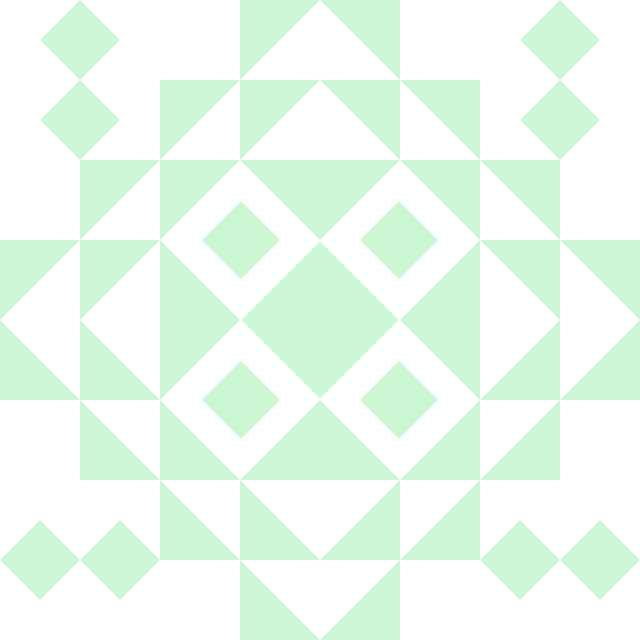
Write a Shadertoy shader that draws this pattern.

```glsl
// Draws a pale green quilt block of triangles and diamonds on white.

// Signed distance to a diamond, positive inside.
float diamond(vec2 p, float radius) {
    return (radius - abs(p.x) - abs(p.y)) * 0.7071;
}

// Outer-corner triangle of each unit cell along the two diagonal bands.
float bandTriangles(vec2 a) {
    vec2 cell = floor(a), f = fract(a);
    float band = cell.x + cell.y;
    if (band < 2.0 || band > 3.0) return -1.0;
    return min((f.x + f.y - 1.0) * 0.7071, min(1.0 - f.x, 1.0 - f.y));
}

// Four triangles pointing at the centre.
float innerTriangles(vec2 a) {
    return min((abs(a.x - a.y) - 1.0) * 0.7071, 2.0 - max(a.x, a.y));
}

// Diamond pairs: stacked in the upper corners, side by side in the lower ones.
float cornerDiamonds(vec2 p) {
    vec2 c = p.y > 0.0 ? abs(p) : abs(p.yx);
    if (c.y < 2.0) return -1.0;
    return diamond(vec2(c.x - 3.0, fract(c.y) - 0.5), 0.5);
}

void mainImage(out vec4 fragColor, in vec2 fragCoord) {
    // Eight cells across, centred, folded into one quadrant.
    vec2 p = fragCoord / iResolution.xy * 8.0 - 4.0;
    vec2 a = abs(p);
    float pixel = 8.0 / min(iResolution.x, iResolution.y);

    // Union of all green patches.
    float d = max(bandTriangles(a), innerTriangles(a));
    d = max(d, cornerDiamonds(p));
    d = max(d, diamond(p, 0.982));
    d = max(d, diamond(a - vec2(0.988, 0.997), 0.488));

    vec3 mint = vec3(0.80, 0.97, 0.83);
    float cover = clamp(d / pixel + 0.5, 0.0, 1.0);
    fragColor = vec4(mix(vec3(1.0), mint, cover), 1.0);
}
```
